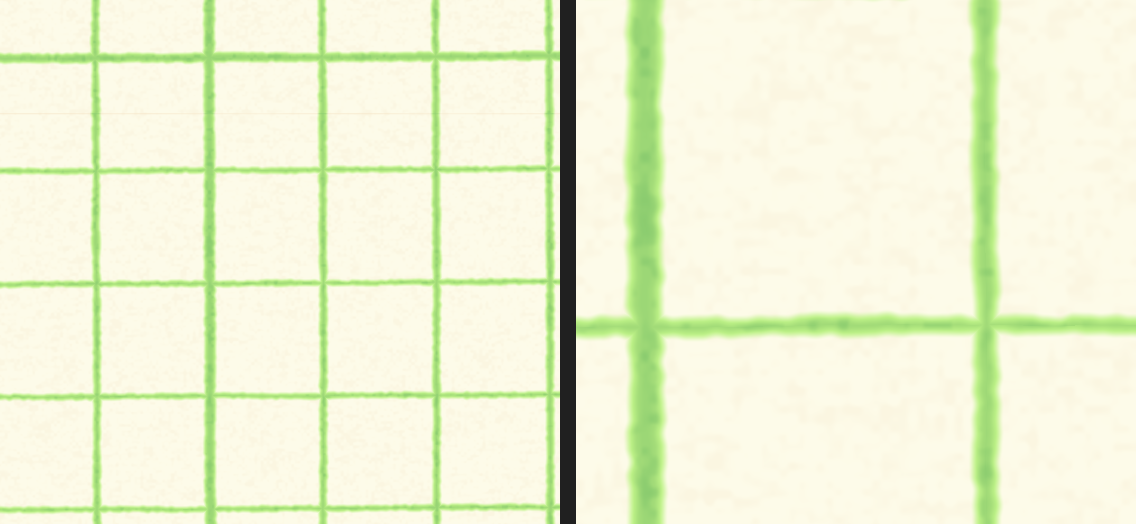
Left, the full canvas; right, a detail of the centre.
Write a Shadertoy shader that draws this pattern.

```glsl
// Cream graph paper with uneven green printed rules, heavier every fifth line.

const vec3 PAPER = vec3(0.993, 0.985, 0.912);
const vec3 FIBER = vec3(0.975, 0.945, 0.855);
const vec3 INK_EDGE = vec3(0.745, 0.950, 0.530);
const vec3 INK_CORE = vec3(0.645, 0.865, 0.475);
const vec3 INK_DARK = vec3(0.530, 0.790, 0.430);
const vec3 CREASE = vec3(0.960, 0.890, 0.770);

const vec2 SPACING = vec2(0.2164, 0.2154);
const vec2 ORIGIN = vec2(0.1836, 0.0292);   // first rule on each axis
const vec2 TILT = vec2(0.0025, -0.0045);    // slight skew of the print
const float MAJOR_EVERY = 5.0;

float hash(vec2 p) {
    vec3 q = fract(vec3(p.xyx) * 0.1031);
    q += dot(q, q.yzx + 33.33);
    return fract((q.x + q.y) * q.z);
}

float valueNoise(vec2 p) {
    vec2 cell = floor(p);
    vec2 f = fract(p);
    f = f * f * (3.0 - 2.0 * f);
    float low = mix(hash(cell), hash(cell + vec2(1, 0)), f.x);
    float high = mix(hash(cell + vec2(0, 1)), hash(cell + vec2(1, 1)), f.x);
    return mix(low, high, f.y);
}

float signedNoise(vec2 p) {
    return valueNoise(p) * 2.0 - 1.0;
}

// Signed distance to the ragged edge of the nearest rule.
// halfWidths holds the minor and the major half width.
float ruleDistance(float across, float along, float spacing,
                   vec2 halfWidths, float majorIndex, float seed) {
    float index = round(across / spacing);
    float isMajor = 1.0 - step(0.5, mod(index - majorIndex, MAJOR_EVERY));
    float lane = index * 17.0 + seed;
    float offset = across - index * spacing;
    offset += 0.0011 * signedNoise(vec2(along * 9.0, lane));
    float side = offset < 0.0 ? 3.0 : 7.0;
    float rough = 0.0013 * signedNoise(vec2(along * 110.0, lane + side))
                + 0.0006 * signedNoise(vec2(along * 30.0, lane + 11.0));
    return abs(offset) - mix(halfWidths.x, halfWidths.y, isMajor) - rough;
}

float coverage(float d, float softness) {
    return 1.0 - smoothstep(-softness, softness, d);
}

vec3 paperColor(vec2 p) {
    float fine = valueNoise(p * 170.0 + 40.0);
    float broad = valueNoise(p * 65.0 + 90.0);
    float weave = valueNoise(p * vec2(45.0, 160.0) + 130.0);
    float grain = fine * 0.45 + broad * 0.3 + weave * 0.25;
    return mix(PAPER, FIBER, 0.55 * smoothstep(0.4, 0.85, grain));
}

vec3 inkColor(vec2 p, float depth, float pixel) {
    float mottling = 0.6 * valueNoise(p * 150.0 + 210.0)
                   + 0.4 * valueNoise(p * 60.0 + 260.0);
    float core = coverage(depth + 0.0038, 0.0024 + pixel * 0.5);
    float heavy = coverage(depth + 0.0075, 0.0025);
    vec3 color = mix(INK_EDGE, INK_CORE, core);
    float darkness = core * 0.6 * smoothstep(0.45, 0.9, mottling) + 0.28 * heavy;
    return mix(color, INK_DARK, darkness);
}

void mainImage(out vec4 fragColor, in vec2 fragCoord) {
    float pixel = 1.0 / iResolution.y;
    vec2 p = fragCoord * pixel;
    vec2 middle = 0.5 * iResolution.xy * pixel;
    vec2 grid = p - ORIGIN + TILT * (p.yx - middle.yx);

    // Both families of rules
    float vertical = ruleDistance(grid.x, p.y, SPACING.x,
                                  vec2(0.0078, 0.0110), 1.0, 5.0);
    float horizontal = ruleDistance(grid.y, p.x, SPACING.y,
                                    vec2(0.0060, 0.0092), 4.0, 301.0);
    float edge = min(vertical, horizontal);

    // Paper, then ink with a soft bleeding fringe
    vec3 color = paperColor(p);
    float ink = coverage(edge, 0.0027 + pixel * 0.5);
    color = mix(color, inkColor(p, edge, pixel), ink);

    // Faint horizontal crease
    float crease = coverage(abs(p.y - 0.783) - 0.0008, 0.0009 + pixel * 0.5);
    float fade = 0.35 + 0.35 * valueNoise(vec2(p.x * 14.0, 2.0));
    color = mix(color, mix(CREASE, INK_DARK, ink), crease * fade);

    fragColor = vec4(color, 1.0);
}
```
